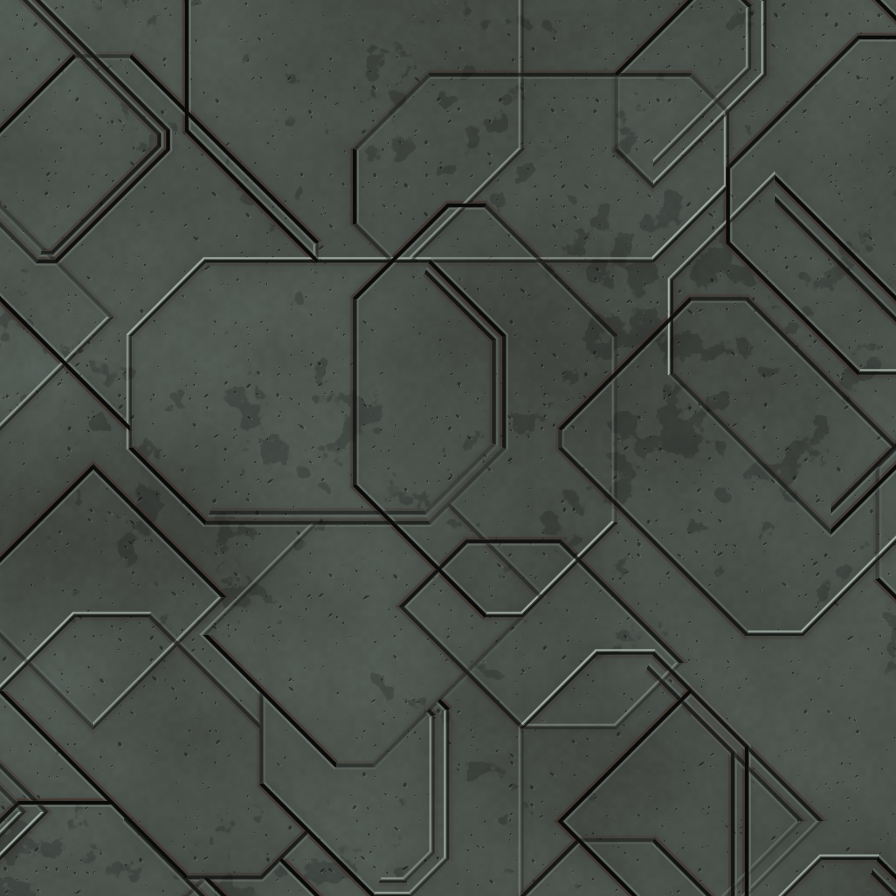
A three.js fragment shader for this texture:

```glsl
// Dark green-grey metal plating: crossing diagonal plates with fine bevelled grooves, stains and pits.
varying vec2 vUv;

const vec3 SHADE_METAL = vec3(0.252, 0.268, 0.248);
const vec3 LIT_METAL   = vec3(0.328, 0.362, 0.338);
const vec3 GROOVE      = vec3(0.035, 0.037, 0.030);
const vec3 HIGHLIGHT   = vec3(0.66, 0.71, 0.675);
const vec3 RUST        = vec3(0.27, 0.19, 0.17);
const vec2 LIGHT_DIR   = vec2(-0.78, 0.62);
const float PLATE_CELLS = 4.0;
const float SNAP = 48.0;

float hash(vec2 p) {
  vec3 q = fract(vec3(p.xyx) * 0.1031);
  q += dot(q, q.yzx + 33.33);
  return fract((q.x + q.y) * q.z);
}

vec2 hash2(vec2 p) {
  return vec2(hash(p + 17.3), hash(p + 71.9));
}

vec2 snap(vec2 v) {
  return floor(v * SNAP + 0.5) / SNAP;
}

float valueNoise(vec2 p) {
  vec2 i = floor(p), f = fract(p);
  f = f * f * (3.0 - 2.0 * f);
  float low = mix(hash(i), hash(i + vec2(1.0, 0.0)), f.x);
  float high = mix(hash(i + vec2(0.0, 1.0)), hash(i + 1.0), f.x);
  return mix(low, high, f.y);
}

float layeredNoise(vec2 p) {
  float sum = 0.0, weight = 0.5;
  for (int i = 0; i < 4; i++) {
    sum += weight * valueNoise(p);
    p = mat2(0.8, 0.6, -0.6, 0.8) * p * 2.03 + 9.7;
    weight *= 0.5;
  }
  return sum / 0.9375;
}

// Soft-edged stripe around x = 0
float band(float x, float halfWidth) {
  return 1.0 - smoothstep(halfWidth - 0.0009, halfWidth + 0.0009, abs(x));
}

// Box cut along both diagonals: outward edge normal in xy, signed distance in z
vec3 cutBox(vec2 p, vec2 halfSize, vec2 cuts) {
  vec2 flatFace = abs(p) - halfSize;
  vec2 diagonal = vec2(p.x + p.y, p.x - p.y);
  vec2 slant = (abs(diagonal) - cuts) * 0.7071;
  float d = max(max(flatFace.x, flatFace.y), max(slant.x, slant.y));
  if (d == slant.x) return vec3(vec2(0.7071) * sign(diagonal.x), d);
  if (d == slant.y) return vec3(vec2(0.7071, -0.7071) * sign(diagonal.y), d);
  if (d == flatFace.x) return vec3(sign(p.x), 0.0, d);
  return vec3(0.0, sign(p.y), d);
}

// Groove cross-section: dark cut, bright lip, rusty lip, soft shadow
vec4 groove(float d, float lit, float strength) {
  float bright = smoothstep(0.1, 0.8, lit);
  float cut = band(d, mix(0.0021, 0.0013, bright)) * mix(1.0, 0.75, bright);
  float lip = band(d - 0.0036, 0.0011) * mix(0.30, 0.95, bright);
  float rust = band(d + 0.0038, 0.0012) * mix(0.7, 0.2, bright);
  float shadow = exp(-abs(d) * 150.0) * 0.14;
  return vec4(cut, lip, rust, shadow) * strength;
}

// Sparse chips: x is the dark hollow, y its bright rim
vec2 pits(vec2 p, float cells, float share) {
  vec2 id = floor(p * cells);
  vec2 offset = fract(p * cells) - mix(vec2(0.3), vec2(0.7), hash2(id));
  offset.x += offset.y * (hash(id + 5.1) - 0.5) * 2.0;
  float radius = mix(0.08, 0.24, hash(id + 8.7));
  float present = step(hash(id + 2.9), share);
  float hollow = 1.0 - smoothstep(radius * 0.4, radius, length(offset * vec2(1.0, 0.8)));
  float rim = 1.0 - smoothstep(radius * 0.4, radius, length(offset + vec2(-0.1, 0.12)));
  return present * vec2(hollow, rim * (1.0 - hollow));
}

void main() {
  vec2 p = vUv;
  vec4 marks = vec4(0.0);
  float plateTone = 0.5;

  // Lay plates over one another; opaque ones hide the grooves below
  for (int row = 0; row < 6; row++) {
    for (int col = 0; col < 6; col++) {
      vec2 id = vec2(float(col), float(row));
      vec2 center = snap((id - 0.5 + (hash2(id) - 0.5) * 0.9) / PLATE_CELLS);
      vec2 halfSize = snap(mix(vec2(0.09), vec2(0.23), hash2(id + 31.0)));
      float widest = max(halfSize.x, halfSize.y);
      vec2 cuts = snap(widest * mix(vec2(0.6), vec2(1.35), hash2(id + 43.0)));

      vec3 edge = cutBox(p - center, halfSize, cuts);
      float inside = 1.0 - smoothstep(-0.0015, 0.0015, edge.z);
      float opaque = step(0.62, hash(id + 57.0));
      marks *= 1.0 - inside * opaque;
      plateTone = mix(plateTone, hash(id + 63.0), inside * 0.5);

      // Each edge has its own depth; some edges on one side are doubled
      float facing = hash(id + 77.0) < 0.5 ? -1.0 : 1.0;
      float lit = dot(edge.xy, LIGHT_DIR) * facing;
      float strength = min(1.0, mix(0.25, 1.4, hash(id + 85.0 + edge.xy * 3.7)));
      marks = max(marks, groove(edge.z * facing, lit, strength));
      float doubled = step(0.6, hash(id + 91.0)) * step(0.2, edge.x - edge.y * 0.3);
      float gap = mix(0.009, 0.018, hash(id + 97.0));
      marks = max(marks, groove((edge.z + gap) * facing, lit, doubled * strength * 0.8));
    }
  }

  // Brushed, mottled metal
  float cloud = layeredNoise(p * 5.0 + 3.0);
  float grain = layeredNoise(p * 130.0) - 0.5;
  float tone = 0.47 + (cloud - 0.5) * 1.4 + (plateTone - 0.5) * 0.5 + grain * 0.35;
  vec3 color = mix(SHADE_METAL, LIT_METAL, clamp(tone, 0.0, 1.1));

  // Clustered stains and small chips
  float cluster = valueNoise(p * 6.0 + 12.0);
  float blotch = layeredNoise(p * 36.0 + 40.0) + 0.35 * (cluster - 0.5);
  color *= 1.0 - 0.18 * smoothstep(0.71, 0.77, blotch);
  vec2 chips = max(pits(p, 85.0, 0.02 + 0.12 * cluster), pits(p + 0.37, 140.0, 0.07));
  color = mix(color, GROOVE, chips.x * 0.45);
  color = mix(color, HIGHLIGHT, chips.y * 0.16);

  // Grooves and their lips
  color *= 1.0 - marks.w;
  color = mix(color, RUST, clamp(marks.z, 0.0, 1.0));
  color = mix(color, HIGHLIGHT, clamp(marks.y, 0.0, 1.0));
  color = mix(color, GROOVE, clamp(marks.x, 0.0, 1.0));
  gl_FragColor = vec4(color, 1.0);
}
```
